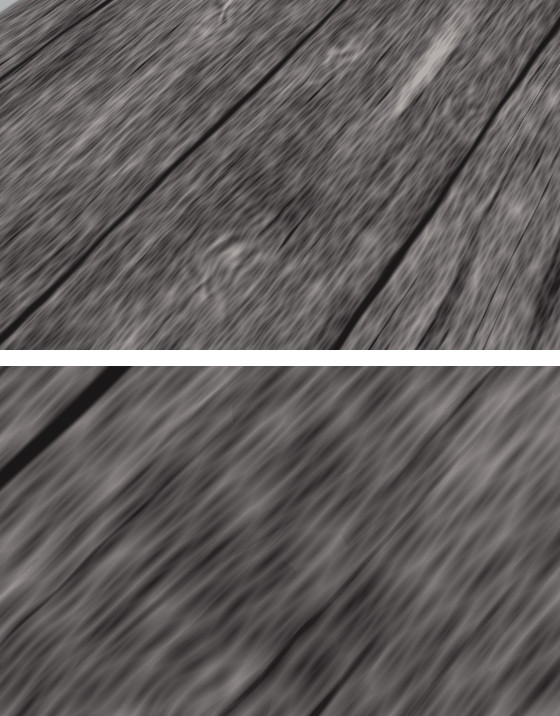
Top, the full canvas; bottom, a detail of the centre.
Write a Shadertoy shader that draws this texture.

```glsl
// Weathered grey wooden boards running diagonally away, with dark gaps, grain and knots.

const vec3 DARK = vec3(0.13, 0.115, 0.12);
const vec3 LIGHT = vec3(0.59, 0.57, 0.565);
const vec3 GAP_COLOR = vec3(0.10, 0.09, 0.095);
const vec3 CORNER_COLOR = vec3(0.70, 0.71, 0.72);
const vec2 VANISHING = vec2(2.95, 2.93);     // in canvas heights
const float BOARD_WIDTH = 0.1687;            // projective width of a board
const float BOARD_SKEW = 0.92;               // growth of boards to the right
const float GAP_HALF = 0.010;                // in board widths
const float LAST_EDGE = -0.37;               // outer edge of the boards
const float BASE_TONE = 0.64;
const vec2 PORE_GRAIN = vec2(62.0, 17.0);    // cells across a board, along it
const vec2 FIBRE_GRAIN = vec2(34.0, 5.0);
const vec2 COARSE_GRAIN = vec2(15.0, 2.6);
const vec2 CRACK_GRAIN = vec2(17.0, 1.5);
const vec2 FIRST_KNOT = vec2(0.54, -3.34);   // board position, depth
const vec2 KNOT_STEP = vec2(0.65, 0.15);
const vec2 LARGE_KNOT = vec2(1.45, -3.77);
const vec2 STAIN = vec2(0.79, 0.41);
const float RIDGE = 0.58;                    // pale strip inside each board

vec2 hash2(vec2 p) {
    vec2 h = vec2(dot(p, vec2(127.1, 311.7)), dot(p, vec2(269.5, 183.3)));
    return fract(sin(h) * 43758.5);
}

// Cellular noise: distance to the nearest seed, and that seed's random value
vec2 cells(vec2 p) {
    vec2 base = floor(p);
    vec2 nearest = vec2(9.0, 0.0);
    for (int y = -1; y <= 1; y++)
    for (int x = -1; x <= 1; x++) {
        vec2 cell = base + vec2(x, y);
        vec2 seed = hash2(cell);
        float d = length(cell + seed - p);
        if (d < nearest.x) nearest = vec2(d, fract(seed.x * 7.3 + seed.y * 3.1));
    }
    return nearest;
}

// Perspective position: x counts boards, y runs along them
vec2 boardSpace(vec2 p) {
    vec2 d = VANISHING - p;
    float t = (d.y - d.x) / (d.x + d.y) + 0.0087;
    return vec2(1.0 + t / (1.0 + BOARD_SKEW * t) / BOARD_WIDTH, -3.0 * log(length(d)));
}

// Bends the grain around the knots and returns their broken light and dark folds
float knots(inout vec2 q) {
    float tone = 0.0;
    vec2 bent = q;
    for (int i = 0; i < 4; i++) {
        vec2 center = i < 3 ? FIRST_KNOT + KNOT_STEP * float(i) : LARGE_KNOT;
        float size = i < 3 ? 0.045 : 0.075;
        vec2 d = (q - center) * vec2(0.55, 0.65);
        d += 0.010 * sin(d.yx * 90.0 + float(i) * 2.0);
        float r = length(d) / size;
        float mask = exp(-r * r);
        float folds = sin(d.x * 130.0 + 2.5 * sin(d.y * 55.0 + float(i)) + r * 2.0);
        tone += mask * (0.12 + 0.34 * folds * (0.6 + 0.4 * sin(d.y * 80.0)));
        bent.x -= d.x * exp(-0.5 * r * r) * 0.6;
    }
    q = bent;
    return tone;
}

void mainImage(out vec4 fragColor, in vec2 fragCoord) {
    vec2 p = fragCoord / iResolution.y;
    vec2 q = boardSpace(p);
    float aa = fwidth(q.x);

    // Slightly uneven board edges
    float edge = q.x + 0.006 * sin(q.y * 8.0) + 0.002 * sin(q.y * 27.0 + 1.0);
    float id = floor(edge);
    float within = edge - id;
    float gapDistance = min(within, 1.0 - within);
    float pale = step(2.0, id);

    // Wavy grain coordinates, different on every board
    vec2 g = q;
    float knotTone = knots(g);
    g.x += 0.012 * sin(g.y * 5.0 + id * 2.0) + 0.003 * sin(g.y * 15.0 + g.x * 9.0);
    g += id * vec2(7.0, 3.7);

    // Grain from short pores to long cracks
    float pore = cells(g * PORE_GRAIN).x - 0.47;
    vec2 fibreCell = cells(g * FIBRE_GRAIN + 13.0);
    float fibre = fibreCell.x - 0.47;
    float coarse = cells(g * COARSE_GRAIN + 31.0).x - 0.47;
    vec2 crackCell = cells(g * CRACK_GRAIN + 57.0);
    float crack = (1.0 - smoothstep(0.02, 0.15, crackCell.x)) * step(0.3, crackCell.y);
    float groove = sin(g.x * 62.0 + 3.0 * sin(g.x * 23.0) + 1.4 * sin(g.y * 2.5 + g.x * 4.0));
    groove = smoothstep(0.86, 1.0, groove) * smoothstep(-0.5, 0.7, sin(g.y * 6.0 + g.x * 37.0));

    // Broad mottling and the pale ridge of each board
    float mottle = sin(g.x * 8.0 + 1.6 * sin(g.y * 5.0)) * sin(g.y * 6.0 + 1.3 * sin(g.x * 11.0))
                 + 0.5 * sin(g.x * 19.0 + 2.0 * sin(g.y * 9.0)) * sin(g.y * 14.0 + g.x * 5.0);
    float across = (within - RIDGE + 0.02 * sin(q.y * 11.0)) / 0.07;
    float along = (q.y + 3.65 - 0.55 * id) / 0.28;
    float ridge = exp(-across * across - along * along);
    float fissure = exp(-pow((across - 1.0) / 0.16, 2.0) - 0.3 * along * along);
    vec2 s = (p - STAIN) / vec2(0.26, 0.13);
    float stain = exp(-dot(s, s));

    float tone = BASE_TONE + 0.13 * pale + 0.085 * mottle + 0.06 * (p.y - 0.5);
    tone += 0.52 * pore + 0.36 * fibre + 0.12 * (fibreCell.y - 0.5) + 0.26 * coarse;
    tone += ridge * (0.28 + 0.6 * coarse) + knotTone - 0.24 * stain - 0.25 * fissure;
    tone -= crack * 0.36 + groove * (0.20 + 0.18 * pale);

    // Shaded edges, worn rim, then the gaps themselves
    tone -= 0.14 * exp(-gapDistance * 18.0);
    tone += 0.14 * exp(-pow((within - 0.03) / 0.012, 2.0));
    vec3 color = mix(DARK, LIGHT, clamp(tone, 0.0, 1.25));
    float gapWidth = GAP_HALF * (1.0 + 0.35 * sin(q.y * 7.0 + id));
    float gap = 1.0 - smoothstep(gapWidth - aa, gapWidth + aa + 0.006, gapDistance);
    color = mix(color, GAP_COLOR, gap);

    // Bright ground beyond the last board
    float outside = 1.0 - smoothstep(LAST_EDGE - 0.03, LAST_EDGE + 0.03, q.x);
    color = mix(color, CORNER_COLOR, outside);
    fragColor = vec4(color, 1.0);
}
```
